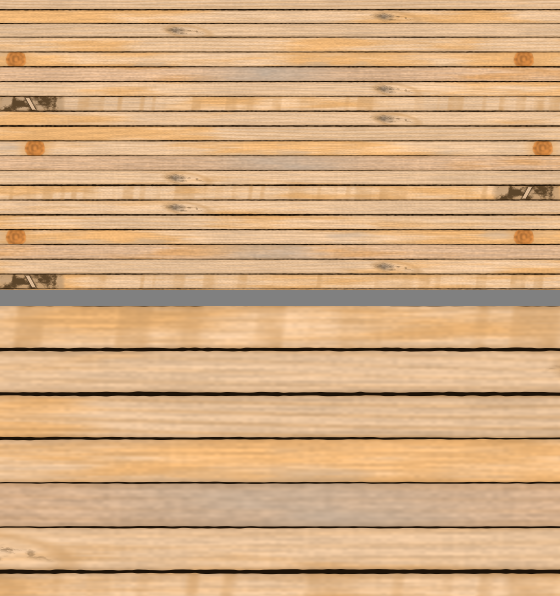
Top: the whole. Bottom: its middle third, enlarged.
Give the GLSL for this texture, as a Shadertoy shader.

```glsl
#define ROWS 19.587       // plank heights per canvas height
#define TOP_OFFSET 2.51   // rows above the first full group
#define GAP 0.027         // mean half width of a gap
#define SHADOW 0.42       // shading beside the gaps
#define GRAIN 0.11        // strength of the fine fibres
#define TONE 0.11         // brightness change between and along planks
#define KNOT_SPAN 34.3    // distance between knots on one plank

const vec3 PALE = vec3(0.935, 0.785, 0.63);
const vec3 AMBER = vec3(0.90, 0.69, 0.455);
const vec3 TAN = vec3(0.72, 0.59, 0.45);
const vec3 GREY = vec3(0.76, 0.68, 0.60);
const vec3 KNOT = vec3(0.78, 0.50, 0.25);
const vec3 STAIN = vec3(0.36, 0.27, 0.17);
const vec3 SHADE = vec3(0.42, 0.27, 0.11);
const vec3 DARK = vec3(0.11, 0.07, 0.03);

float hash(vec2 p) {
    return fract(sin(dot(p, vec2(127.1, 311.7))) * 43758.55);
}

float noise(vec2 p) {
    vec2 i = floor(p), f = fract(p);
    f = f * f * (3.0 - 2.0 * f);
    return mix(mix(hash(i), hash(i + vec2(1, 0)), f.x),
               mix(hash(i + vec2(0, 1)), hash(i + vec2(1, 1)), f.x), f.y);
}

float fbm(vec2 p) {
    float sum = 0.0, amp = 0.5;
    for (int i = 0; i < 4; i++) {
        sum += amp * noise(p);
        p = p * 2.1 + 7.3;
        amp *= 0.5;
    }
    return sum / 0.9375;
}

bool same(float a, float b) { return abs(a - b) < 0.5; }

// Bare timber: tone, growth lines and fibres
vec3 timber(vec2 p, float row, float kind) {
    vec2 q = p + vec2(row * 17.0, 0.0);
    float plank = hash(vec2(row, 3.0));
    float slow = noise(vec2(q.x * 0.13, row * 5.0));
    float tone = 0.5 * fbm(q * vec2(0.25, 2.6)) + 0.3 * slow + 0.2 * plank;
    vec3 col = mix(PALE, AMBER, smoothstep(0.46, 0.70, tone));
    float bend = 2.5 * noise(q * vec2(0.07, 0.6));
    float lines = 0.5 + 0.5 * sin(6.283 * (p.y * 4.0 + bend));
    float lineAmount = same(kind, 1.0) ? 0.40 : 0.22;
    col = mix(col, AMBER * 0.95, lineAmount * lines * lines);
    col *= 1.0 + TONE * (0.6 * plank + 0.8 * slow - 0.7);
    col *= 1.0 + GRAIN * (noise(q * vec2(0.7, 15.0)) - 0.5);
    return col * (1.0 + 0.07 * (noise(q * vec2(8.0, 14.0)) - 0.5));
}

// Small weathered blemish with cracks trailing to the right
vec3 blemish(vec3 col, vec2 d) {
    float rough = fbm(d * vec2(4.0, 9.0) + 20.0);
    d.y -= 0.12 * d.x;
    float body = smoothstep(1.3, 0.2, length(d / vec2(0.75, 0.30)) + 0.9 * (rough - 0.45));
    col = mix(col, mix(STAIN, GREY * 0.8, rough), 0.85 * body);
    float trail = smoothstep(0.3, 0.7, d.x) * smoothstep(2.4, 1.0, d.x);
    float crack = smoothstep(0.10, 0.0, abs(d.y + 0.22 - 0.12 * d.x + 0.2 * (rough - 0.5)));
    col = mix(col, STAIN, 0.5 * trail * crack * smoothstep(0.35, 0.6, rough));
    // Warm arc in the grain beyond the cracks
    float arc = smoothstep(0.16, 0.0, abs(length((d - vec2(0.9, 0.0)) / vec2(3.2, 0.9)) - 0.45));
    return mix(col, AMBER * 0.88, 0.45 * arc);
}

// Round orange knot with rings, cut by the plank edges
vec3 knot(vec3 col, vec2 d) {
    float radius = length(d / vec2(0.68, 0.66)) + 0.22 * (fbm(d * 4.0 + 9.0) - 0.5);
    float rings = 0.5 + 0.5 * sin(radius * 16.0);
    vec3 heart = KNOT * (0.97 + 0.08 * rings) * (0.88 + 0.24 * noise(d * 6.0 + 5.0));
    col = mix(col, AMBER, 0.6 * smoothstep(2.2, 0.9, radius));
    return mix(col, heart, smoothstep(1.12, 0.86, radius));
}

// Dirty plank end with a loose sliver of wood
vec3 dirtyEnd(vec3 col, vec2 d, float lean) {
    float dirt = fbm(d * vec2(1.9, 2.2) + 31.0);
    float zone = smoothstep(2.4, 1.9, abs(d.x) + 0.5 * (dirt - 0.5));
    col = mix(col, TAN, 0.7 * zone);
    col = mix(col, STAIN, zone * smoothstep(0.40, 0.70, dirt + 0.1 * abs(d.y)));
    float sliver = max(abs(d.x - lean * d.y * 0.55) - 0.12, abs(d.y) - 0.40);
    col = mix(col, STAIN * 0.7, 0.7 * smoothstep(0.16, 0.0, sliver));
    return mix(col, PALE * 0.93, smoothstep(0.04, -0.04, sliver));
}

void mainImage(out vec4 fragColor, in vec2 fragCoord) {
    // Plank units, counted downwards; the upper rows are narrower
    float px = ROWS / iResolution.y;
    vec2 p = vec2(fragCoord.x, iResolution.y - fragCoord.y) * px;
    p.y -= TOP_OFFSET;
    if (p.y < 0.0) p.y *= 1.08;
    float row = ceil(p.y);
    float y = p.y - row + 0.5;

    // Six kinds of plank per group, alternating in position between groups
    float slot = mod(row, 12.0);
    float kind = row < -1.5 ? 1.0 : row < -0.5 ? 0.0 : mod(row, 6.0);
    bool shifted = slot > 5.5;
    vec3 col = timber(p, row, kind);

    if (same(kind, 0.0) || same(kind, 4.0)) {
        float x = same(slot, 0.0) || same(slot, 10.0) ? 11.8 : 25.9;
        col = blemish(col, vec2(p.x - x, y));
    } else if (same(kind, 2.0)) {
        float x = p.x - (shifted ? 2.36 : 1.08);
        float cloud = fbm(p * vec2(0.3, 1.5) + row);
        col = mix(col, GREY, 0.45 * smoothstep(0.5, 0.8, cloud));
        col = knot(col, vec2(mod(x + 0.5 * KNOT_SPAN, KNOT_SPAN) - 0.5 * KNOT_SPAN, y));
    } else if (same(kind, 3.0)) {
        float x = p.x - (shifted ? 19.2 : 18.0);
        float haze = exp(-x * x / 16.0) * (0.35 + 0.9 * fbm(p * vec2(0.5, 2.5)));
        col = mix(col * vec3(0.96, 0.94, 0.94), GREY, min(0.8 * haze, 1.0));
        col *= 0.96 + 0.08 * noise(p * vec2(5.0, 11.0));
    } else if (same(kind, 5.0)) {
        float bands = smoothstep(0.45, 0.95, noise(vec2(p.x * 2.6 + 0.3 * y, row)));
        col = mix(col, AMBER * 0.90, 0.45 * bands * (0.5 + noise(p * vec2(2.0, 5.0))));
        col = dirtyEnd(col, vec2(p.x - (shifted ? 35.6 : 2.07), y), shifted ? -1.0 : 1.0);
    }

    // Straight gaps of uneven strength and their soft brown shadows
    float edge = floor(p.y + 0.5);
    float ragged = noise(vec2(p.x * 4.0, edge * 5.0)) - 0.5;
    float g = abs(p.y - edge + 0.012 * ragged);
    float bold = hash(vec2(edge, 8.0));
    float wear = 0.25 + 1.1 * bold * bold + 0.8 * noise(vec2(p.x * 0.25, edge * 3.0));
    float w = GAP * wear * (0.8 + 0.4 * noise(vec2(p.x * 7.0, edge)));
    float wide = max(w, 0.5 * px);
    float gap = clamp(0.5 + (wide - g) / px, 0.0, 1.0) * w / wide;
    col = mix(col, SHADE, min(SHADOW * (0.4 + 0.6 * wear), 0.7) * exp(-g * 15.0));
    col = mix(col, DARK, gap);

    fragColor = vec4(col, 1.0);
}
```
